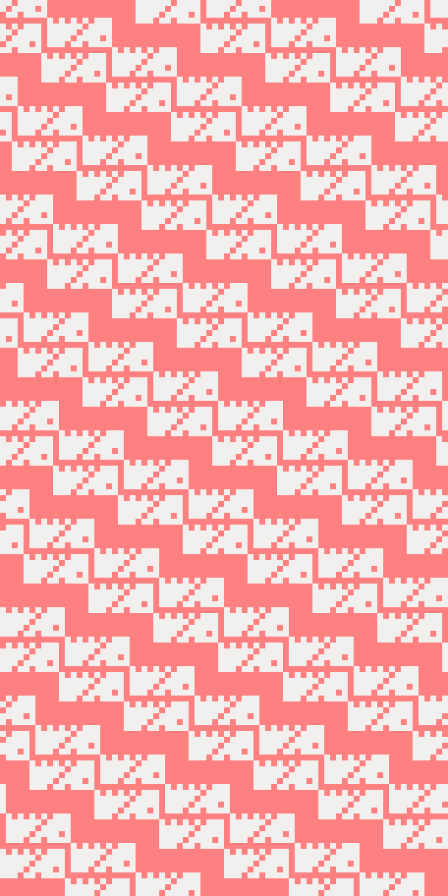
Write a Shadertoy shader that draws this pattern.

```glsl
const float CELLS_ACROSS = 76.0;
const float REPEAT_WIDTH = 38.0;          // two repeats across
const vec2 TILE_SIZE = vec2(11.0, 5.0);   // also the stair step
const vec2 FIRST_TILE = vec2(34.0, 4.0);
const vec2 PARTNER_OFFSET = vec2(12.0, -1.0);
const vec3 CORAL = vec3(1.0, 0.5, 0.5);
const vec3 IVORY = vec3(0.948, 0.943, 0.932);

// Share of a square filter of the given width covered by a box
float boxCoverage(vec2 p, vec2 corner, vec2 size, float width) {
    vec2 low = max(corner, p - 0.5 * width);
    vec2 high = min(corner + size, p + 0.5 * width);
    vec2 overlap = max(high - low, 0.0) / width;
    return overlap.x * overlap.y;
}

float cellCoverage(vec2 p, float column, float row, float width) {
    return boxCoverage(p, vec2(column, row), vec2(1.0), width);
}

// Light block with notches, a stepped diagonal and a small square
float tileCoverage(vec2 p, float width) {
    float block = boxCoverage(p, vec2(0.0), TILE_SIZE, width);
    float holes = cellCoverage(p, 9.0, 3.0, width);
    holes += cellCoverage(p, 6.0, 4.0, width);
    for (int i = 0; i < 3; i++) {
        holes += cellCoverage(p, 1.0 + 2.0 * float(i), 0.0, width);
    }
    for (int i = 0; i < 5; i++) {
        holes += cellCoverage(p, 3.0 + float(i), 4.0 - float(i), width);
    }
    return block - holes;
}

// Position within a horizontal repeat, with a margin left of the tile
vec2 wrapAcross(vec2 p) {
    const float margin = 4.0;
    return vec2(mod(p.x + margin, REPEAT_WIDTH) - margin, p.y);
}

// Pairs of tiles descending in stairs
float stairCoverage(vec2 p, float width) {
    float nearest = floor((p.y - FIRST_TILE.y) / TILE_SIZE.y);
    float light = 0.0;
    for (int i = -1; i <= 1; i++) {
        vec2 local = p - FIRST_TILE - (nearest + float(i)) * TILE_SIZE;
        light += tileCoverage(wrapAcross(local), width);
        light += tileCoverage(wrapAcross(local - PARTNER_OFFSET), width);
    }
    return clamp(light, 0.0, 1.0);
}

void mainImage(out vec4 fragColor, in vec2 fragCoord) {
    // Cell units, measured from the upper left
    float pixelWidth = CELLS_ACROSS / iResolution.x;
    vec2 p = vec2(fragCoord.x, iResolution.y - fragCoord.y) * pixelWidth;
    float light = stairCoverage(p, pixelWidth);
    fragColor = vec4(mix(CORAL, IVORY, light), 1.0);
}
```
